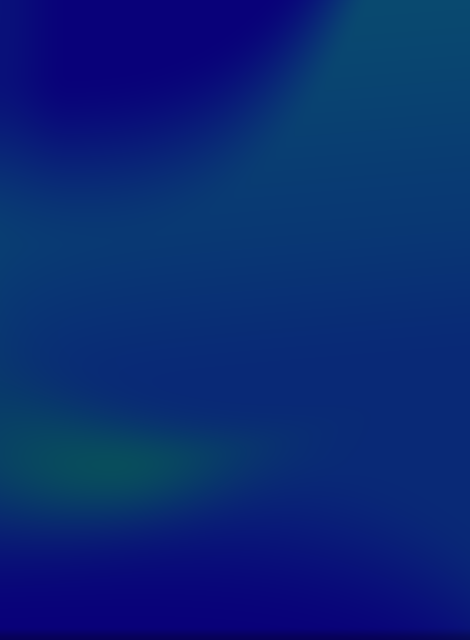
This background is drawn by a Shadertoy shader. Its source:

```glsl
// A dim underwater-like gradient: tilted blue bands between two deep blue pools,
// with a soft green glow at the lower left trailing off to the right.
// One scalar field sets the teal level; the glow is a skewed Gaussian on top.

// Teal level of the slightly tilted bands, rising from the middle to the top.
float bandLevel(vec2 p) {
    float t = p.y - 0.06 * p.x;
    float level = 0.155 + 0.055 * smoothstep(0.36, 0.62, t);
    level += 0.075 * smoothstep(0.52, 1.0, t);
    return level + 0.02 * exp(-9.0 * p.x) * smoothstep(0.3, 0.5, p.y);
}

// Deep pool in the top left, bounded by a curve that steepens to the right.
float upperPool(vec2 p) {
    float edge = 0.735 + 0.9 * pow(p.x, 3.5);
    float depth = smoothstep(-0.13, 0.15, p.y - edge);
    return depth * mix(0.8, 1.0, smoothstep(0.0, 0.15, p.x));
}

// Deep pool along the bottom, thinning out towards the right.
float lowerPool(vec2 p) {
    return 1.0 - smoothstep(0.02, 0.32, p.y + 0.14 * pow(p.x, 4.0));
}

// Glow with a wide left side, a soft underside and a narrow tail.
float glow(vec2 p) {
    float offset = p.x - 0.24;
    float dy = p.y - (0.273 + 0.25 * offset * offset);
    float above = 0.025 + 0.085 * exp(-4.0 * p.x);
    float below = 0.05 + 0.035 * exp(-3.0 * p.x);
    float across = dy / (dy > 0.0 ? above : below);
    float along = offset / (offset > 0.0 ? 0.28 : 0.4);
    return exp(-along * along - 0.6 * across * across);
}

void mainImage(out vec4 fragColor, in vec2 fragCoord) {
    vec2 p = fragCoord / iResolution.xy;

    // Bands, darkened by both pools
    float teal = bandLevel(p) * (1.0 - upperPool(p)) * (1.0 - lowerPool(p));
    vec3 color = vec3(0.035, 0.004 + teal, 0.475 - 0.5 * teal * teal);

    // Green glow
    color = mix(color, vec3(0.03, 0.31, 0.355), 0.95 * glow(p));

    // Thin shade along the bottom edge
    color *= mix(0.72, 1.0, smoothstep(0.0, 0.022, p.y));
    fragColor = vec4(color, 1.0);
}
```
